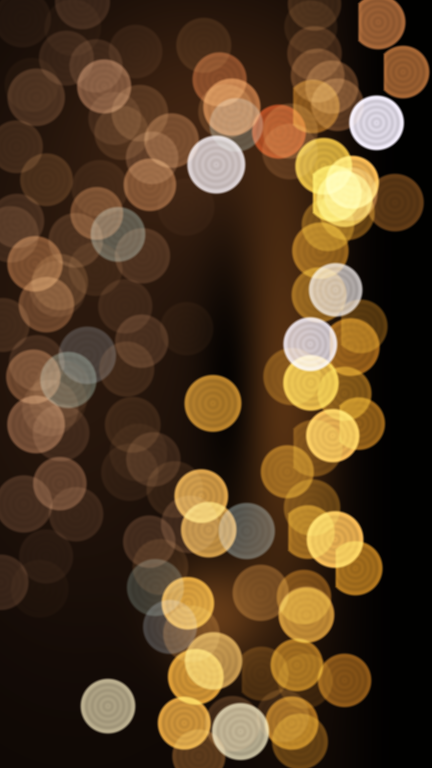
Give the GLSL for this background, as a Shadertoy shader.

```glsl
const float DISC_RADIUS = 0.036;     // in canvas heights
const float RADIUS_SPREAD = 0.10;
const float EDGE_SOFTNESS = 0.0022;
const float RIM_GAIN = 0.14;
const float RING_GAIN = 0.035;
const float RING_FREQUENCY = 30.0;
const float CUT_DEPTH = 0.27;        // flattened left side, in radii

const vec3 SHADOW = vec3(0.050, 0.027, 0.016);
const vec3 BROWN  = vec3(0.52, 0.34, 0.19);
const vec3 ROSE   = vec3(0.62, 0.42, 0.31);
const vec3 PEACH  = vec3(0.78, 0.48, 0.28);
const vec3 AMBER  = vec3(0.66, 0.40, 0.10);
const vec3 GOLD   = vec3(0.80, 0.54, 0.13);
const vec3 HONEY  = vec3(0.92, 0.68, 0.32);
const vec3 LEMON  = vec3(1.00, 0.80, 0.26);
const vec3 TEAL   = vec3(0.34, 0.42, 0.38);
const vec3 STEEL  = vec3(0.42, 0.46, 0.50);
const vec3 CREAM  = vec3(0.93, 0.90, 0.76);
const vec3 PEARL  = vec3(0.88, 0.86, 0.95);
const vec3 EMBER  = vec3(0.80, 0.22, 0.08);

float hash(float n) {
    return fract(sin(n * 12.9898) * 43758.5453);
}

float glow(vec2 p, vec2 center, vec2 size) {
    vec2 q = (p - center) / size;
    return exp(-dot(q, q));
}

// Coverage of one lens disc, with a bright rim and fine concentric rings
float lensDisc(vec2 q, float radius, float cut) {
    float dist = length(q);
    float shape = max(dist, cut * (CUT_DEPTH * radius - q.x));
    float edge = max(EDGE_SOFTNESS, 1.0 / iResolution.y);
    float mask = 1.0 - smoothstep(radius - edge, radius + edge, shape);
    float t = dist / radius;
    float rim = RIM_GAIN * smoothstep(0.80, 0.97, shape / radius);
    float rings = RING_GAIN * sin(t * RING_FREQUENCY);
    return mask * (0.94 + rim + rings);
}

// Screens a group of discs over col: even steps in y, random in x
vec3 scatter(vec3 col, vec2 p, int count, vec2 low, vec2 high,
             vec3 tintA, vec3 tintB, vec2 opacity, float cutChance, float seed) {
    for (int i = 0; i < count; i++) {
        float id = seed + float(i) * 7.31;
        float row = (float(i) + hash(id)) / float(count);
        vec2 center = mix(low, high, vec2(hash(id + 1.7), row));
        float radius = DISC_RADIUS * (1.0 + RADIUS_SPREAD * (hash(id + 2.9) - 0.5));
        float cut = step(hash(id + 3.3), cutChance);
        vec3 tint = mix(tintA, tintB, hash(id + 4.1));
        float strength = mix(opacity.x, opacity.y, hash(id + 5.6));
        vec3 light = clamp(tint * strength * lensDisc(p - center, radius, cut), 0.0, 1.0);
        col += light * (1.0 - col);
    }
    return col;
}

// Out-of-focus haze with a dark gap and a dark right edge
vec3 haze(vec2 p) {
    vec3 col = SHADOW;
    col += vec3(0.11, 0.065, 0.033) * glow(p, vec2(0.10, 0.58), vec2(0.20, 0.38));
    col += vec3(0.16, 0.090, 0.040) * glow(p, vec2(0.27, 0.84), vec2(0.15, 0.17));
    col += vec3(0.27, 0.155, 0.050) * glow(p, vec2(0.37, 0.48), vec2(0.06, 0.30));
    col += vec3(0.32, 0.190, 0.070) * glow(p, vec2(0.28, 0.20), vec2(0.06, 0.07));
    col *= 1.0 - 0.85 * glow(p, vec2(0.295, 0.50), vec2(0.035, 0.17));
    return col * (1.0 - 0.92 * smoothstep(0.42, 0.52, p.x));
}

void mainImage(out vec4 fragColor, in vec2 fragCoord) {
    vec2 p = fragCoord / iResolution.y;
    p.x += 0.5 * (0.5625 - iResolution.x / iResolution.y);
    vec3 col = haze(p);

    // Faint discs
    col = scatter(col, p, 46, vec2(0.00, 0.22), vec2(0.25, 1.00), BROWN, ROSE, vec2(0.06, 0.34), 0.0, 11.0);
    col = scatter(col, p, 10, vec2(0.18, 0.80), vec2(0.44, 1.00), BROWN, PEACH, vec2(0.15, 0.45), 0.0, 23.0);
    col = scatter(col, p, 7, vec2(0.08, 0.08), vec2(0.37, 0.86), TEAL, STEEL, vec2(0.35, 0.70), 0.0, 37.0);
    col = scatter(col, p, 8, vec2(0.23, 0.00), vec2(0.42, 0.24), BROWN, AMBER, vec2(0.25, 0.60), 0.2, 41.0);

    // Medium discs: peach on the left, gold column on the right
    col = scatter(col, p, 9, vec2(0.02, 0.36), vec2(0.25, 0.92), ROSE, PEACH, vec2(0.40, 0.70), 0.0, 53.0);
    col = scatter(col, p, 20, vec2(0.37, 0.02), vec2(0.48, 0.76), AMBER, GOLD, vec2(0.40, 0.90), 0.4, 67.0);
    col = scatter(col, p, 5, vec2(0.40, 0.68), vec2(0.55, 0.99), AMBER, PEACH, vec2(0.50, 0.90), 0.5, 71.0);
    col = scatter(col, p, 3, vec2(0.27, 0.82), vec2(0.44, 0.90), EMBER, PEACH, vec2(0.50, 0.80), 0.0, 83.0);

    // Bright discs
    col = scatter(col, p, 6, vec2(0.22, 0.03), vec2(0.28, 0.50), HONEY, GOLD, vec2(0.80, 0.98), 0.0, 97.0);
    col = scatter(col, p, 3, vec2(0.39, 0.20), vec2(0.44, 0.56), LEMON, HONEY, vec2(0.80, 1.00), 0.6, 101.0);
    col = scatter(col, p, 4, vec2(0.40, 0.73), vec2(0.46, 0.79), LEMON, HONEY, vec2(0.70, 1.00), 0.4, 113.0);
    col = scatter(col, p, 4, vec2(0.24, 0.46), vec2(0.50, 0.92), PEARL, CREAM, vec2(0.75, 1.00), 0.0, 127.0);
    col = scatter(col, p, 3, vec2(0.08, 0.00), vec2(0.38, 0.18), CREAM, HONEY, vec2(0.70, 0.95), 0.0, 139.0);

    fragColor = vec4(clamp(col, 0.0, 1.0), 1.0);
}
```
